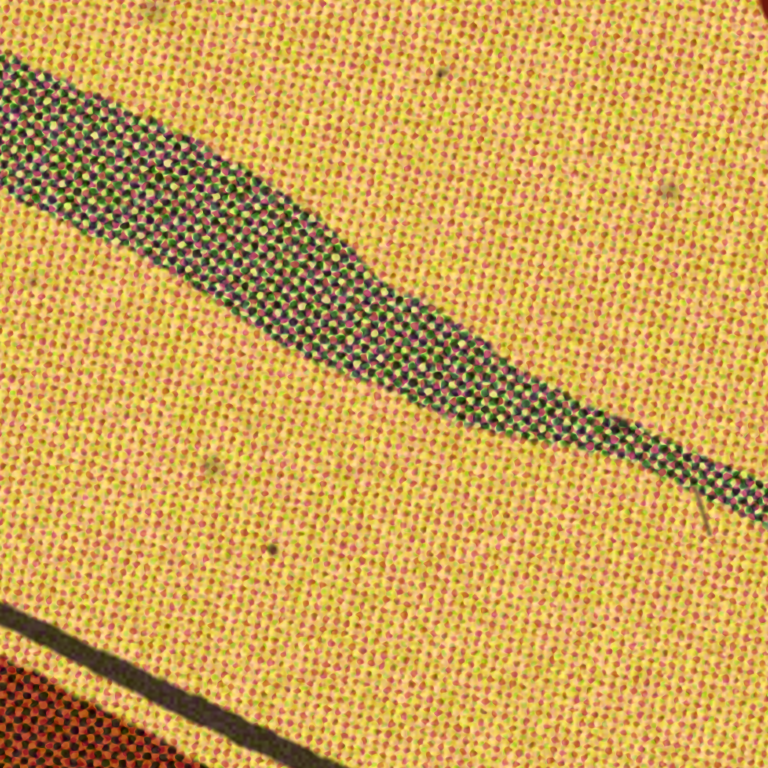
A Shadertoy shader for this texture:

```glsl
// Macro view of ochre halftone print crossed by a green-grey band, a dark line and a brown corner.

const float TAU = 6.2831853;
const float DOT_PITCH = 0.0150;
const float STREAK_PITCH = 0.0142;
const float KEY_ANGLE = 43.0;
const float STREAK_ANGLE = -13.0;

const vec3 PAPER = vec3(0.925, 0.765, 0.385);
const vec3 BAND_PAPER = vec3(0.88, 0.85, 0.48);
const vec3 BROWN_PAPER = vec3(0.72, 0.33, 0.14);
const vec3 CYAN_INK = vec3(0.48, 0.81, 0.68);
const vec3 MAGENTA_INK = vec3(0.82, 0.40, 0.74);
const vec3 ORANGE_INK = vec3(0.87, 0.61, 0.76);
const vec3 GREEN_INK = vec3(0.78, 0.98, 0.66);
const vec3 LINE_INK = vec3(0.23, 0.18, 0.13);
const vec3 CORNER_RED = vec3(0.42, 0.09, 0.05);

// Band edge heights, sampled evenly from left to right
const float BAND_TOP[13] = float[13](0.935, 0.893, 0.857, 0.822, 0.771, 0.717,
    0.633, 0.591, 0.527, 0.482, 0.445, 0.408, 0.372);
const float BAND_BOTTOM[13] = float[13](0.753, 0.708, 0.676, 0.628, 0.569, 0.526,
    0.497, 0.454, 0.431, 0.419, 0.392, 0.353, 0.313);

// Blemishes: centre, radius, strength
const vec4 SPOTS[7] = vec4[7](
    vec4(0.573, 0.905, 0.011, 0.45), vec4(0.870, 0.750, 0.024, 0.25),
    vec4(0.276, 0.391, 0.024, 0.22), vec4(0.355, 0.285, 0.010, 0.50),
    vec4(0.808, 0.445, 0.016, 0.45), vec4(0.043, 0.632, 0.015, 0.20),
    vec4(0.200, 0.985, 0.028, 0.18));

float hash(vec2 p) {
    vec3 q = fract(vec3(p.xyx) * 0.1031);
    q += dot(q, q.yzx + 33.33);
    return fract((q.x + q.y) * q.z);
}

float noise(vec2 p) {
    vec2 cell = floor(p), f = fract(p);
    f = f * f * (3.0 - 2.0 * f);
    float low = mix(hash(cell), hash(cell + vec2(1, 0)), f.x);
    float high = mix(hash(cell + vec2(0, 1)), hash(cell + vec2(1, 1)), f.x);
    return mix(low, high, f.y);
}

vec2 rotate(vec2 p, float degrees) {
    float a = radians(degrees), c = cos(a), s = sin(a);
    return vec2(c * p.x + s * p.y, c * p.y - s * p.x);
}

// Soft round dots whose size follows the ink coverage
float halftone(vec2 p, float degrees, float pitch, float coverage) {
    vec2 wave = cos(TAU * rotate(p, degrees) / pitch);
    float height = 0.5 + 0.25 * (wave.x + wave.y);
    return smoothstep(-0.24, 0.24, height - 1.0 + coverage);
}

float edgeHeight(float heights[13], float x) {
    float t = clamp(x, 0.0, 0.9999) * 12.0;
    int i = int(t);
    return mix(heights[i], heights[i + 1], fract(t));
}

float segmentDistance(vec2 p, vec2 a, vec2 b) {
    vec2 d = b - a;
    return length(p - a - d * clamp(dot(p - a, d) / dot(d, d), 0.0, 1.0));
}

float inside(float d, float softness) {
    return smoothstep(-softness, softness, d);
}

vec3 overprint(vec3 paper, vec3 ink, float amount) {
    return paper * mix(vec3(1.0), ink, amount);
}

// Ochre ground: uneven orange and green beads along leaning streaks
vec3 groundColor(vec2 p) {
    vec2 q = rotate(p, STREAK_ANGLE);
    float fibre = noise(q * vec2(150.0, 65.0) + 5.0) - 0.5;
    float streak = cos(TAU * q.x / STREAK_PITCH);
    float orange = halftone(p, STREAK_ANGLE, STREAK_PITCH, 0.30 + 0.30 * fibre);
    float green = halftone(p, KEY_ANGLE, DOT_PITCH, 0.16 - 0.25 * fibre);
    float yellow = halftone(p, 3.0, STREAK_PITCH * 0.8, 0.5);
    vec3 color = overprint(PAPER, ORANGE_INK, orange);
    color = overprint(color, GREEN_INK, green);
    color += (yellow - 0.5) * vec3(0.02, 0.03, -0.10);
    return color - streak * vec3(0.015, 0.05, 0.02);
}

// Overprinted cyan, magenta and black dots
vec3 screenPrint(vec2 p, vec3 paper, float cyanCover, float magentaCover, float keyCover) {
    float cyan = halftone(p, KEY_ANGLE, DOT_PITCH, cyanCover);
    float magenta = halftone(p, STREAK_ANGLE, STREAK_PITCH, magentaCover);
    float key = halftone(p, KEY_ANGLE, DOT_PITCH, keyCover);
    vec3 color = overprint(paper, CYAN_INK, cyan);
    return overprint(color, MAGENTA_INK, magenta) * (1.0 - 0.42 * key);
}

void mainImage(out vec4 fragColor, in vec2 fragCoord) {
    vec2 p = fragCoord / iResolution.xy;
    float grain = noise(p * 210.0);
    float tint = noise(p * 125.0 + 37.0);
    float wobble = (noise(p * 65.0) - 0.5) * 0.009;
    vec2 jitter = (vec2(grain, tint) - 0.5) * 0.0035;
    vec3 speckle = vec3(0.15, 0.19, 0.15) * (grain - 0.5)
                 + vec3(0.08, -0.08, 0.24) * (tint - 0.5);

    // Region masks
    float bandDepth = min(edgeHeight(BAND_TOP, p.x) - p.y,
                          p.y - edgeHeight(BAND_BOTTOM, p.x));
    float band = inside(bandDepth + wobble, 0.006);
    float brown = inside(0.147 - 0.53 * p.x - p.y + wobble, 0.006);
    float lineHalfWidth = 0.015 + 0.012 * min(p.x, 0.3);
    float lineOffset = abs(p.y - 0.202 + 0.490 * p.x);
    float line = inside(lineHalfWidth - lineOffset + wobble * 0.6, 0.005);

    // Printed regions
    vec3 bandColor = screenPrint(p + jitter, BAND_PAPER, 0.55, 0.54, 0.36);
    vec3 brownColor = screenPrint(p + jitter, BROWN_PAPER, 0.42, 0.40, 0.45);
    vec3 color = mix(groundColor(p + jitter), bandColor, band);
    color = mix(color, brownColor, brown) + speckle * (1.0 - 0.4 * brown);

    // Blemishes and the thin spur below the band
    for (int i = 0; i < 7; i++) {
        vec4 spot = SPOTS[i];
        float d = length(p - spot.xy) + wobble;
        color *= 1.0 - spot.w * smoothstep(spot.z, spot.z * 0.2, d);
    }
    float spur = segmentDistance(p, vec2(0.905, 0.365), vec2(0.924, 0.305));
    color = mix(color, vec3(0.40, 0.33, 0.20), 0.7 * inside(0.003 - spur, 0.003));

    // Dark line and upper right corner
    color = mix(color, LINE_INK + 0.6 * speckle, line * 0.95);
    float corner = inside(0.040 - length(p - vec2(1.03, 1.0)), 0.004);
    color = mix(color, CORNER_RED, corner);

    fragColor = vec4(clamp(color, 0.0, 1.0), 1.0);
}
```
